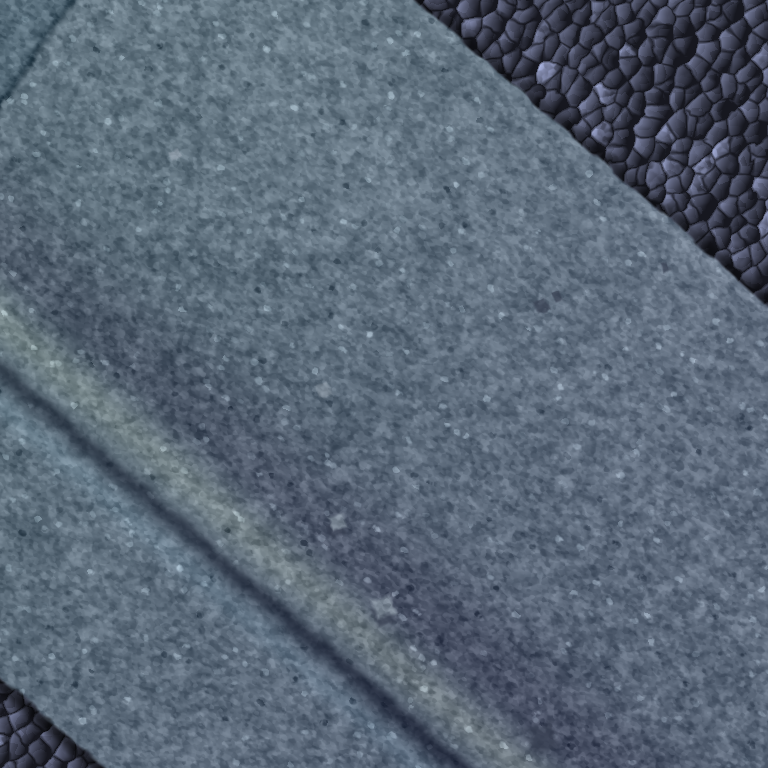
This texture is drawn by a three.js fragment shader. Its source:

```glsl
// Weathered stone kerb crossing diagonally, with a grooved ridge and asphalt
// in two corners. Profiles run along the distance across the kerb; soft
// cellular noise makes the mineral grain, sharp cells make the gravel.
varying vec2 vUv;

vec2 hash2(vec2 p) {
  vec3 q = fract(p.xyx * vec3(0.1031, 0.1030, 0.0973));
  q += dot(q, q.yzx + 33.33);
  return fract((q.xx + q.yz) * q.zy);
}

// Smoothly blended random cell values, about 0.5 on average
float grain(vec2 p) {
  vec2 cell = floor(p), f = fract(p);
  float sum = 0.0, total = 0.0;
  for (int j = -1; j <= 1; j++) {
    for (int i = -1; i <= 1; i++) {
      vec2 o = vec2(float(i), float(j));
      vec2 h = hash2(cell + o + 50.0);
      vec2 r = o + h - f;
      float w = exp(-7.0 * dot(r, r));
      sum += w * hash2(cell + o + 91.0).y;
      total += w;
    }
  }
  return sum / total;
}

// Nearest cell: xy offset to its centre, z gap to the border, w random value
vec4 stones(vec2 p) {
  vec2 cell = floor(p), f = fract(p);
  vec4 best = vec4(0.0);
  float near = 8.0, second = 8.0;
  for (int j = -1; j <= 1; j++) {
    for (int i = -1; i <= 1; i++) {
      vec2 o = vec2(float(i), float(j));
      vec2 r = o + 0.1 + 0.8 * hash2(cell + o + 17.0) - f;
      float d = length(r);
      if (d < near) {
        second = near;
        near = d;
        best = vec4(r, 0.0, hash2(cell + o + 63.0).x);
      } else {
        second = min(second, d);
      }
    }
  }
  best.z = second - near;
  return best;
}

// Bell-shaped band across the kerb
float band(float d, float centre, float width) {
  float x = (d - centre) / width;
  return exp(-x * x);
}

// Small angular blot with a soft rim
float chip(vec2 uv, vec2 centre, float size) {
  vec2 q = uv - centre + 0.005 * (vec2(grain(uv * 110.0), grain(uv * 110.0 + 40.0)) - 0.5);
  float d = max(abs(q.x * 0.9 + q.y * 0.4), abs(q.y * 0.9 - q.x * 0.3));
  return 1.0 - smoothstep(size * 0.6, size * 1.2, d);
}

vec3 asphalt(vec2 uv) {
  vec2 p = uv + 0.006 * vec2(grain(uv * 60.0), grain(uv * 60.0 + 20.0));
  vec4 s = stones(p * mat2(34.0, 19.0, -27.0, 36.0));
  vec4 t = stones(p * 85.0 + 9.0);
  float facet = dot(s.xy, vec2(0.16, -0.24));
  float light = 0.14 + 0.13 * s.w + facet + 0.07 * (t.w - 0.5);
  light += 0.22 * smoothstep(0.88, 1.0, s.w) * grain(uv * 150.0);
  light *= mix(0.5, 1.08, smoothstep(0.0, 0.22, s.z));
  return max(light, 0.07) * vec3(0.96, 1.02, 1.26) + vec3(0.02, 0.02, 0.035);
}

void main() {
  vec2 uv = vUv;
  float along = dot(uv, vec2(0.756, -0.654));
  float across = dot(uv, vec2(0.654, 0.756));
  float rough = grain(uv * 45.0) - 0.5;
  float d = across + 0.005 * rough;

  // Broad tone: teal at the upper left, bluer toward the lower right
  vec3 col = mix(vec3(0.375, 0.447, 0.495), vec3(0.355, 0.405, 0.475),
                 smoothstep(-0.5, 0.5, along));
  col += 0.025 * smoothstep(0.65, 1.05, d);
  col += 0.035 * (grain(uv * 7.0) - 0.5);

  // Hollow, ridge, groove and rounded lip
  col -= vec3(0.085, 0.105, 0.095) * band(d, 0.505, d > 0.505 ? 0.085 : 0.035);
  col += vec3(0.065, 0.06, 0.025) * band(d, 0.441, 0.027);
  col += vec3(0.035, 0.05, 0.055) * band(d, 0.358, 0.017);
  col -= vec3(0.19, 0.21, 0.205) * band(d, 0.393, d > 0.393 ? 0.010 : 0.015);

  // Mineral grain, slightly stretched, at three sizes
  vec2 g = uv * mat2(0.88, -0.34, 0.5, 1.1);
  float speck = 0.09 * (grain(g * 62.0) - 0.5) + 0.12 * (grain(g * 120.0) - 0.5)
              + 0.10 * (grain(g * 210.0) - 0.5);
  float calm = 1.0 - 0.6 * band(d, 0.393, 0.02);
  col += speck * calm;

  // Scattered pale flecks and rarer dark pits
  vec4 fleck = stones(g * 70.0 + 5.0);
  float spot = 1.0 - smoothstep(0.15, 0.42, length(fleck.xy) + 0.35 * (grain(uv * 180.0) - 0.5));
  col += vec3(0.16, 0.17, 0.17) * spot * smoothstep(0.87, 1.0, fleck.w) * calm;
  col -= 0.14 * spot * (1.0 - smoothstep(0.0, 0.05, fleck.w)) * calm;

  // Loose pebbles with shadows, and larger stains
  float pale = chip(uv, vec2(0.440, 0.320), 0.010) + chip(uv, vec2(0.499, 0.210), 0.013)
             + chip(uv, vec2(0.421, 0.492), 0.008) + chip(uv, vec2(0.229, 0.799), 0.007);
  float dark = chip(uv, vec2(0.705, 0.602), 0.009) + chip(uv, vec2(0.727, 0.614), 0.006)
             + chip(uv, vec2(0.866, 0.652), 0.006) + chip(uv, vec2(0.706, 0.040), 0.019)
             + chip(uv, vec2(0.437, 0.309), 0.010) + chip(uv, vec2(0.499, 0.198), 0.012);
  col = mix(col, vec3(0.19, 0.22, 0.29), 0.65 * min(dark, 1.0));
  col = mix(col, vec3(0.52, 0.57, 0.62) + speck, 0.8 * min(pale, 1.0));

  // Joint and neighbouring block at the upper left
  float joint = dot(uv, vec2(0.813, -0.582)) + 0.502 + 0.006 * rough;
  col -= vec3(0.055, 0.045, 0.04) * (1.0 - smoothstep(-0.006, 0.004, joint));
  col -= 0.16 * band(joint, -0.002, 0.006);
  col += 0.025 * band(joint, 0.014, 0.012);

  // Pale upper arris, then asphalt beyond both long edges
  col += 0.05 * band(d, 1.102, 0.005);
  float outside = smoothstep(1.107, 1.112, d) + 1.0 - smoothstep(0.087, 0.093, d);
  float shade = 1.0 - 0.4 * band(d, 1.114, 0.010) - 0.55 * band(d, 0.084, 0.010);
  col = mix(col, asphalt(uv) * shade, outside);

  gl_FragColor = vec4(clamp(col, 0.0, 1.0), 1.0);
}
```
